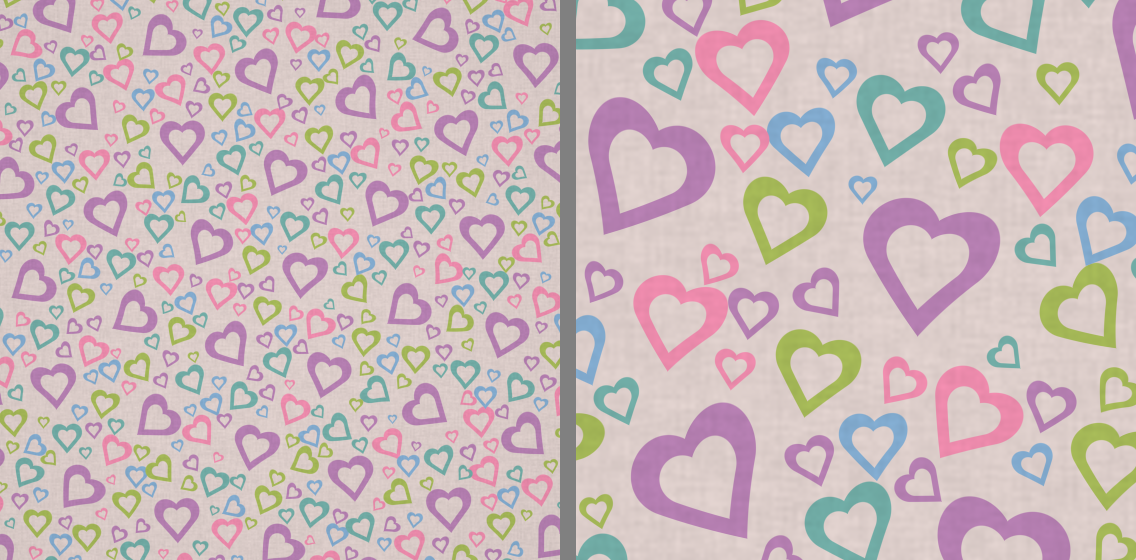
Left: the whole. Right: its middle third, enlarged.
A Shadertoy shader for this pattern:

```glsl
const float PI = 3.14159265;
const float SPACING = 0.186;   // distance between large hearts
const float TILT = -0.30;      // direction of the lattice rows
const float HOLE = 0.61;       // inner outline relative to outer
const int SLOTS = 12;          // hearts in each lattice cell

const vec3 CLOTH = vec3(0.855, 0.797, 0.783);
const vec3 PINK = vec3(0.915, 0.535, 0.665);
const vec3 TEAL = vec3(0.435, 0.665, 0.640);
const vec3 GREEN = vec3(0.635, 0.710, 0.335);
const vec3 BLUE = vec3(0.500, 0.660, 0.800);
const vec3 PURPLE = vec3(0.700, 0.490, 0.685);

float hash(vec2 p) {
    return fract(sin(dot(p, vec2(127.1, 311.7))) * 43758.5453);
}

float noise(vec2 p) {
    vec2 i = floor(p), f = fract(p);
    f = f * f * (3.0 - 2.0 * f);
    vec2 e = vec2(1.0, 0.0);
    return mix(mix(hash(i), hash(i + e), f.x),
               mix(hash(i + e.yx), hash(i + e.xx), f.x), f.y);
}

vec2 direction(float angle) {
    return vec2(cos(angle), sin(angle));
}

vec3 palette(float index) {
    if (index < 0.5) return PINK;
    if (index < 1.5) return TEAL;
    if (index < 2.5) return GREEN;
    if (index < 3.5) return BLUE;
    return PURPLE;
}

// Distance to a heart with its tip at the origin, about one unit tall
float heartDistance(vec2 p) {
    p.x = abs(p.x) * 1.05;
    p.y -= 0.12 * p.x;
    if (p.x + p.y > 1.0) return length(p - vec2(0.25, 0.75)) - sqrt(0.125);
    float side = length(p - 0.5 * max(p.x + p.y, 0.0));
    return min(length(p - vec2(0.0, 1.0)), side) * sign(p.x - p.y);
}

// Leaning heart outline around the origin
float heartBand(vec2 p, float size, float angle, float lean) {
    vec2 axis = direction(angle);
    p = vec2(dot(p, axis), dot(p, vec2(-axis.y, axis.x))) / size;
    p.x += lean * (p.y * p.y - 0.1);
    vec2 middle = vec2(0.0, 0.57);
    float outer = heartDistance(p + middle);
    float inner = heartDistance(p / HOLE + middle) * HOLE;
    return max(outer, -inner) * size;
}

// Position (xy), size (z) and palette index (w) of one heart in a cell
vec4 heartSlot(int slot, vec2 cell, vec2 seed) {
    float k = float(slot);
    float pick = hash(seed + 0.71);
    if (slot == 0) return vec4(0.0, 0.0, 0.0700, 4.0);
    if (slot < 4) {
        // medium hearts halfway between two large ones
        float kind = mod(k + floor(3.0 * hash(cell + 0.53)), 3.0);
        vec2 place = direction(TILT + (k - 1.0) * PI / 3.0) * SPACING * 0.5;
        return vec4(place, 0.0485 - 0.002 * kind, kind);
    }
    float angle = TILT + PI / 6.0 + k * PI / 3.0;
    if (slot < 6) {
        // centres of the lattice triangles
        vec2 place = direction(angle - 4.0 * PI / 3.0) * SPACING * 0.577;
        return slot == 4 ? vec4(place, 0.0355, 3.0) : vec4(place, 0.0265, 4.0);
    }
    // small hearts in a ring around each large one
    float kind = mod(k + floor(5.0 * hash(cell + 0.29)), 5.0);
    return vec4(direction(angle) * SPACING * 0.362, mix(0.014, 0.027, sqrt(pick)), kind);
}

vec3 drawHearts(vec3 color, vec2 uv, float edge) {
    mat2 lattice = SPACING * mat2(direction(TILT), direction(TILT + PI / 3.0));
    vec2 home = floor(inverse(lattice) * uv + 0.5);
    for (int n = 0; n < 9; n++) {
        vec2 cell = home + vec2(n % 3 - 1, n / 3 - 1);
        for (int slot = 0; slot < SLOTS; slot++) {
            vec2 seed = cell * 12.0 + vec2(slot, 0.0);
            vec4 heart = heartSlot(slot, cell, seed);
            vec2 jitter = vec2(hash(seed + 0.13), hash(seed + 0.37)) - 0.5;
            vec2 p = uv - lattice * cell - heart.xy - 0.0085 * jitter;
            if (length(p) > heart.z * 0.9) continue;
            float angle = (hash(seed + 0.17) + hash(seed + 0.83) - 1.0) * 1.25;
            float lean = (hash(seed + 0.61) - 0.5) * 0.55;
            float d = heartBand(p, heart.z, angle, lean);
            color = mix(color, palette(heart.w), 1.0 - smoothstep(-edge, edge, d));
        }
    }
    return color;
}

// Brightness of fine horizontal and vertical threads
float weave(vec2 uv) {
    float across = noise(uv * vec2(70.0, 330.0));
    float along = noise(uv.yx * vec2(70.0, 330.0) + 41.0);
    float grain = noise(uv * 360.0 + 97.0);
    return 1.0 + 0.035 * (across + along - 1.0) + 0.03 * (grain - 0.5);
}

void mainImage(out vec4 fragColor, in vec2 fragCoord) {
    vec2 uv = fragCoord / iResolution.y;
    vec3 color = drawHearts(CLOTH, uv, 0.8 / iResolution.y);
    vec2 fromCentre = fragCoord / iResolution.xy - 0.5;
    float shade = 1.01 - 0.07 * dot(fromCentre, fromCentre);
    fragColor = vec4(color * weave(uv) * shade, 1.0);
}
```
